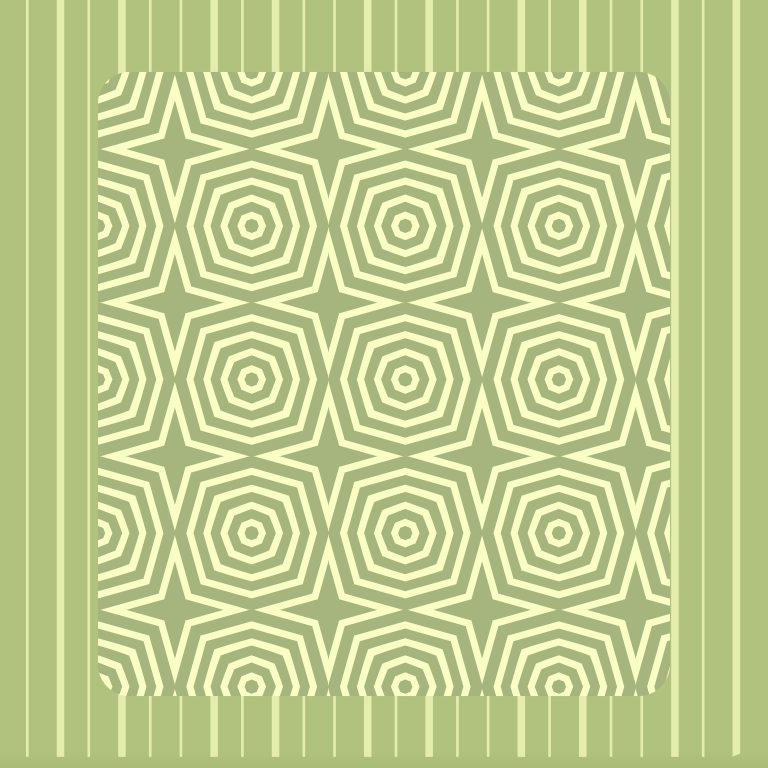
Write a WebGL 1 fragment shader that draws this pattern.

```glsl
precision highp float;
// Rounded panel of nested cream octagons and four-point stars over a thin and thick striped ground.

uniform vec2 u_resolution;

const vec3 GROUND = vec3(0.694, 0.761, 0.494);
const vec3 GROUND_EDGE = vec3(0.670, 0.735, 0.470);
const vec3 STRIPE = vec3(0.894, 0.930, 0.680);
const vec3 PANEL = vec3(0.651, 0.708, 0.490);
const vec3 CREAM = vec3(0.976, 1.000, 0.770);

const float PITCH = 0.2;                       // one repeat, in canvas widths
const vec2 TILE_CENTER = vec2(0.5277, 0.5059);
const vec2 PANEL_HALF = vec2(0.3724, 0.4063);
const float PANEL_RADIUS = 0.041;

// Ring sizes in repeats, measured along the axes
const int RINGS = 5;
const float FIRST_RING = 0.070;
const float RING_STEP = 0.1107;
const float STAR_GAP = 0.015;                  // extra gap before the star outline
const float RING_HALF_WIDTH = 0.0235;
const float INNER_SLOPE = 0.40;
const float OUTER_SLOPE = 0.28;

// Stripes repeat in groups of five: thin, thick, thin, thick, thin
const float STRIPE_START = 0.0339;
const float STRIPE_STEP = 0.04;
const float THIN = 0.0034;
const float THICK = 0.0098;
const float STRIPE_LAST = 0.98;
const float STRIPE_BOTTOM = 0.0145;

// Coverage of the region where d is negative
float cover(float d, float pixel) {
  return clamp(0.5 - d / pixel, 0.0, 1.0);
}

float roundedBox(vec2 p, vec2 halfSize, float radius) {
  vec2 q = abs(p) - halfSize + radius;
  return length(max(q, 0.0)) + min(max(q.x, q.y), 0.0) - radius;
}

// Octagonal radius with corners on the axes and diagonals
float octagonRadius(vec2 p) {
  vec2 a = abs(p);
  float far = max(a.x, a.y);
  float slope = mix(INNER_SLOPE, OUTER_SLOPE, smoothstep(0.07, 0.3, far));
  return far + slope * min(a.x, a.y);
}

float ringCover(vec2 p, float pixel) {
  vec2 cell = fract((p - TILE_CENTER) / PITCH + 0.5) - 0.5;
  float r = octagonRadius(cell);
  float ink = 0.0;
  for (int i = 0; i < RINGS; i++) {
    float center = FIRST_RING + RING_STEP * float(i);
    if (i == RINGS - 1) center += STAR_GAP;
    float d = abs(r - center) - RING_HALF_WIDTH;
    ink = max(ink, cover(d * PITCH, pixel));
  }
  return ink;
}

float stripeCover(vec2 p, float pixel) {
  // Shift the cell so that both edges of a stripe stay inside it
  float x = (p.x - STRIPE_START) / STRIPE_STEP + 0.25;
  float slot = mod(floor(x), 5.0);
  float thick = 1.0 - step(0.5, abs(abs(slot - 2.0) - 1.0));
  float width = mix(THIN, THICK, thick);
  float offset = (fract(x) - 0.25) * STRIPE_STEP;
  float line = cover(abs(offset - 0.5 * width) - 0.5 * width, pixel);
  // Trim the field, with a small slant at its right end
  float bottom = STRIPE_BOTTOM + 0.4 * max(p.x - 0.953, 0.0);
  float inside = step(0.02, p.x) * step(p.x, STRIPE_LAST);
  return line * inside * cover(bottom - p.y, pixel);
}

void main() {
  float size = min(u_resolution.x, u_resolution.y);
  vec2 p = (gl_FragCoord.xy - 0.5 * u_resolution) / size + 0.5;
  float pixel = 1.0 / size;

  // Striped ground, a little deeper at the lower edge
  vec3 color = mix(GROUND_EDGE, GROUND, smoothstep(0.0, 0.025, p.y));
  color = mix(color, STRIPE, stripeCover(p, pixel));

  // Patterned panel
  vec3 pattern = mix(PANEL, CREAM, ringCover(p, pixel));
  float panel = roundedBox(p - 0.5, PANEL_HALF, PANEL_RADIUS);
  color = mix(color, pattern, cover(panel, pixel));

  gl_FragColor = vec4(color, 1.0);
}
```
